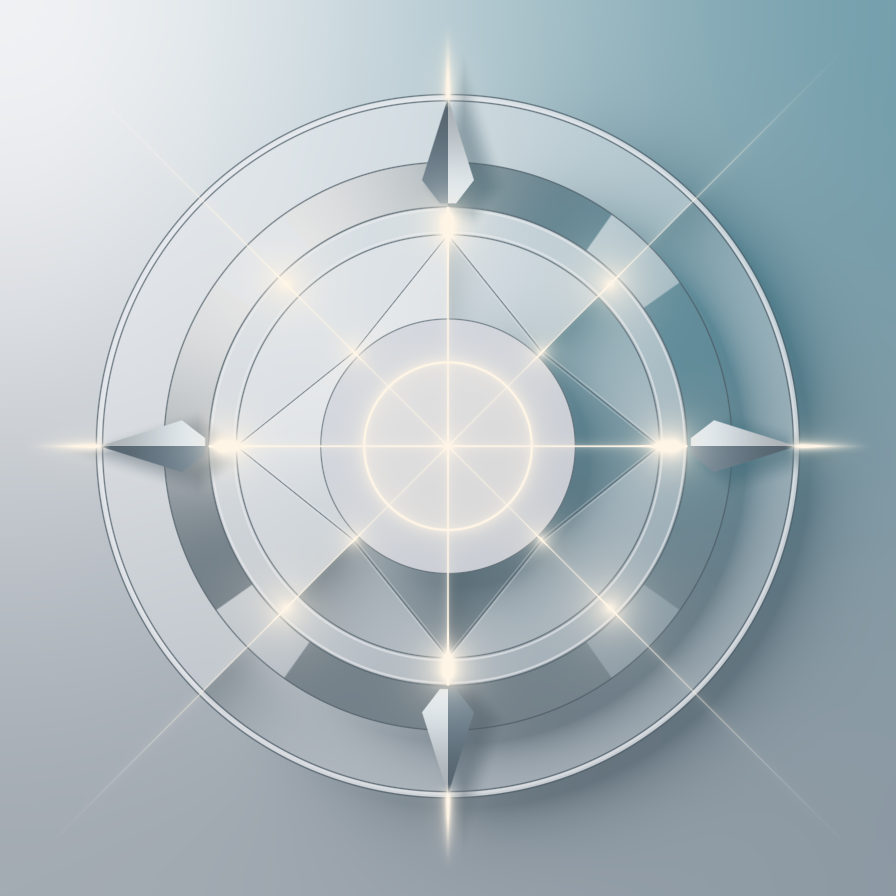
Reproduce this background procedurally as a Shadertoy shader.

```glsl
// Draws a pale glass compass rose with layered rings, needles and warm glowing joints.

const vec3 WARM = vec3(1.0, 0.96, 0.90);
const vec3 PALE = vec3(0.91, 0.92, 0.935);
const vec3 SLATE = vec3(0.28, 0.34, 0.38);
const vec3 TEAL = vec3(0.17, 0.40, 0.47);
const float OUTER = 0.389, BAND = 0.317, RING = 0.267, INNER = 0.236, DISK = 0.142;

float fill(float d, float px) { return smoothstep(px, -px, d); }
float stroke(float d, float w, float px) { return fill(abs(d) - w, px); }
float halo(float d, float size) { return exp(-abs(d) / size); }

// Folds the plane into one eighth
vec2 fold(vec2 p) {
    vec2 a = abs(p);
    return vec2(max(a.x, a.y), min(a.x, a.y));
}

float segment(vec2 p, vec2 a, vec2 b) {
    vec2 ab = b - a;
    return length(p - a - ab * clamp(dot(p - a, ab) / dot(ab, ab), 0.0, 1.0));
}

// Soft shadow thrown toward the lower right
float castShadow(vec2 p, float radius, float soft) {
    float facing = smoothstep(-0.25, 0.6, dot(normalize(p + 1e-5), vec2(0.75, -0.3)));
    return facing * exp(-max(length(p - vec2(0.015, -0.015)) - radius, 0.0) / soft);
}

// Needle lying along +x
float needle(vec2 q) {
    float width = min(0.315 * (OUTER - q.x), 0.009 + 0.77 * (q.x - 0.271));
    return max(abs(q.y) - width, 0.271 - q.x);
}

vec3 backdrop(vec2 uv) {
    float x = smoothstep(0.0, 1.08, uv.x);
    vec3 top = mix(vec3(0.94, 0.945, 0.955), vec3(0.45, 0.62, 0.67), x);
    vec3 bottom = mix(vec3(0.64, 0.67, 0.70), vec3(0.55, 0.60, 0.64), x);
    return mix(bottom, top, smoothstep(0.0, 1.0, uv.y));
}

// Glass rings, tinted band and star facets
vec3 glassLayers(vec3 col, vec2 p, float r, vec3 shade, float px) {
    float light = dot(p, vec2(-0.7071, 0.7071)) / max(r, 0.001);
    vec2 a = abs(p), f = fold(p);
    vec3 base = backdrop(p + 0.5);
    float behind = (p.x - p.y) * 0.7071;
    float spokeShade = step(0.0, behind) * exp(-max(behind, 0.0) / (0.025 + 0.14 * r));

    vec3 glass = mix(base, PALE, 0.38 + 0.14 * light);
    glass = mix(glass, shade, 0.6 * castShadow(p, BAND, 0.028));
    glass = mix(glass, shade, 0.5 * spokeShade * smoothstep(0.25, 0.36, r));
    col = mix(col, glass, fill(r - OUTER, px));

    // Band with a paler plate at each diagonal
    vec3 tint = mix(mix(shade, PALE, 0.28), vec3(0.93), smoothstep(0.3, 1.15, light));
    tint = mix(tint, shade, 0.6 * step(0.0, p.x) * step(0.0, p.y) * exp(-a.x / 0.05));
    float offDiagonal = 0.785398 - atan(f.y, f.x);
    vec3 plate = mix(base, PALE, 0.3 + 0.4 * light);
    tint = mix(tint, plate, fill(offDiagonal - 0.17, px * 4.0));
    col = mix(col, tint, fill(r - BAND, px));
    col = mix(col, mix(base, PALE, 0.36 + 0.22 * light), fill(r - RING, px));

    // Star facets over the inner field
    vec3 field = mix(base, PALE, 0.48 + 0.26 * light);
    field = mix(field, shade, 0.7 * spokeShade);
    float star = dot(f - vec2(INNER, 0.0), vec2(0.625, 0.78));
    float dark = 0.45 * smoothstep(0.1, -0.8, light);
    dark += 0.4 * step(0.0, p.x) * exp(-a.x / 0.025) * smoothstep(0.03, 0.1, a.y);
    vec3 facet = mix(field, shade, dark);
    facet = mix(facet, vec3(0.95), 0.4 * smoothstep(0.3, 1.0, light));
    field = mix(field, facet, fill(star, px));
    field = mix(field, shade, 0.45 * castShadow(p, DISK, 0.025));
    return mix(col, field, fill(r - INNER, px));
}

vec3 needles(vec3 col, vec2 p, vec3 shade, float px) {
    for (int i = 0; i < 4; i++) {
        float angle = 1.570796 * float(i);
        vec2 axis = vec2(cos(angle), sin(angle)), side = vec2(-axis.y, axis.x);
        mat2 turn = mat2(axis.x, side.x, axis.y, side.y);
        vec2 q = turn * p;
        float lit = dot(side * sign(q.y), vec2(i == 1 ? 0.8 : -0.8, 1.0));
        vec3 face = mix(vec3(0.40, 0.47, 0.52), vec3(0.81, 0.84, 0.86), smoothstep(-0.9, 0.9, lit));
        face *= 0.84 + 0.24 * smoothstep(0.38, 0.28, q.x);
        float shadow = needle(q - turn * vec2(0.018, -0.008));
        col = mix(col, shade, 0.45 * smoothstep(0.022, -0.01, shadow));
        col = mix(col, face, fill(needle(q), px));
    }
    return col;
}

// Glowing axes, joints and outward flares
float lightMask(vec2 p, float r, float px) {
    vec2 a = abs(p), f = fold(p);
    float diagonal = (f.x - f.y) * 0.7071;
    float glow = (0.75 * stroke(f.y, 0.0009, px) + 0.3 * halo(f.y, 0.005)) * fill(r - RING, px);
    float spoke = 0.55 * stroke(diagonal, 0.0006, px) + 0.12 * halo(diagonal, 0.005);
    glow += spoke * smoothstep(0.66, 0.3, r);
    glow += halo(length(f - vec2(0.253, 0.0)), 0.019);
    glow += 0.95 * halo(length(a - 0.181), 0.024) + 0.8 * halo(length(a - 0.104), 0.014);
    glow += 0.7 * halo(length(f - vec2(INNER, 0.0)), 0.013) + 0.7 * halo(r, 0.012);
    float flare = smoothstep(0.478, 0.39, f.x) * smoothstep(0.375, 0.395, f.x);
    return glow + flare * (1.1 * halo(f.y, 0.004) + 0.3 * halo(f.y, 0.016));
}

void mainImage(out vec4 fragColor, in vec2 fragCoord) {
    float size = min(iResolution.x, iResolution.y), px = 1.0 / size;
    vec2 p = (fragCoord - 0.5 * iResolution.xy) / size - vec2(0.0, 0.002);
    float r = length(p);
    vec2 toTeal = p - vec2(0.25, 0.14);
    vec3 shade = mix(SLATE, TEAL, exp(-dot(toTeal, toTeal) * 14.0));
    vec3 col = backdrop(fragCoord / iResolution.xy);
    col = mix(col, shade, 0.6 * castShadow(p, OUTER, 0.035) * fill(OUTER - r, px));
    col = glassLayers(col, p, r, shade, px);

    // Fine dark edges and pale bevels
    col = mix(col, PALE, 0.75 * stroke(r - OUTER, 0.003, px));
    float star = segment(fold(p), vec2(INNER, 0.0), vec2(0.105));
    float edges = stroke(abs(r - OUTER) - 0.0035, 0.0006, px) + stroke(r - BAND, 0.0006, px);
    edges += stroke(r - RING, 0.0007, px) + stroke(r - INNER, 0.0006, px) + stroke(star, 0.0004, px);
    col = mix(col, SLATE, 0.85 * min(edges, 1.0));
    float bevels = stroke(r - RING + 0.003, 0.001, px) + stroke(r - INNER - 0.003, 0.001, px);
    col = mix(col, PALE, 0.7 * min(bevels + 0.6 * stroke(star - 0.002, 0.0004, px), 1.0));
    col = needles(col, p, shade, px);

    // Central disk and luminous ring
    vec3 disk = mix(vec3(0.81, 0.825, 0.85), vec3(0.86, 0.86, 0.865), smoothstep(0.11, 0.07, r));
    col = mix(col, disk + 0.12 * (p.y - p.x), fill(r - DISK, px));
    col = mix(col, SLATE, 0.8 * stroke(r - DISK, 0.0005, px));
    float ringGlow = 0.5 * stroke(r - 0.0935, 0.0012, px) + 0.6 * halo(r - 0.0935, 0.01);
    col = mix(col, WARM, min(ringGlow, 1.0));
    col = mix(col, WARM, min(lightMask(p, r, px), 1.0));
    fragColor = vec4(clamp(col, 0.0, 1.0), 1.0);
}
```
